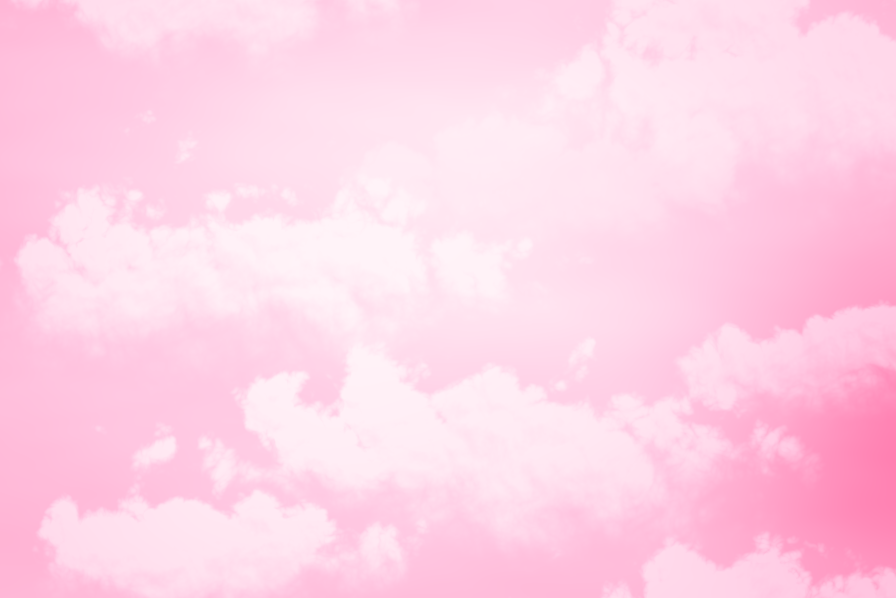
A WebGL 1 fragment shader for this texture:

```glsl
precision highp float;
uniform vec2 u_resolution;

// Palette, from the darkest sky to the brightest cloud
const vec3 DEEP_PINK = vec3(1.0, 0.45, 0.66);
const vec3 SOFT_PINK = vec3(1.0, 0.79, 0.89);
const vec3 PALE_PINK = vec3(1.0, 0.97, 0.98);
const float SOFT_TONE = 0.65;

// Sky light, in units of the canvas height
const vec2 GLOW_CENTRE = vec2(0.76, 0.66);
const vec2 GLOW_STRETCH = vec2(1.0, 1.15);
const float GLOW_FALLOFF = 2.7;
const float GLOW_GAIN = 0.37;
const float SKY_TONE = 0.49;
const vec2 DUSK_CENTRE = vec2(1.55, 0.24);
const vec2 DUSK_STRETCH = vec2(3.4, 3.0);
const float DUSK_GAIN = 0.44;
const vec2 HAZE_SCALE = vec2(1.6, 4.5);
const float HAZE_GAIN = 0.14;

// Clouds
const int CLOUD_COUNT = 8;
const vec2 CLOUD_RADIUS = vec2(0.43, 0.155);
const float SIZE_VARIATION = 0.2;
const vec2 CLOUD_START = vec2(0.25, 0.985);
const vec2 CLOUD_STEP = vec2(0.667, -0.155);
const float PUFF_SCALE = 5.5;
const float PUFF_GAIN = 0.56;
const float PUFF_MEAN = 0.43;
const float PUFF_DEPTH = 1.1;
const float DRIFT_SCALE = 2.2;
const float DRIFT_DEPTH = 0.7;
const float CREST_SOFTNESS = 0.24;
const float BASE_SOFTNESS = 1.4;
const float BASE_SHADE = 0.35;
const vec2 LIGHT_OFFSET = vec2(0.006, 0.014);
const float RELIEF_GAIN = 1.0;
const float MOTTLE_GAIN = 0.4;
const float CLOUD_TONE = 0.99;
const vec2 BRIGHT_CENTRE = vec2(0.55, 0.52);
const float BRIGHT_FALLOFF = 3.5;
const float OPACITY_CORE = 0.90;
const float OPACITY_EDGE = 0.46;

vec2 gradientAt(vec2 cell) {
  float h = fract(sin(dot(cell, vec2(127.1, 311.7))) * 43758.55);
  return vec2(cos(6.2832 * h), sin(6.2832 * h));
}

float gradientNoise(vec2 p) {
  vec2 i = floor(p);
  vec2 f = p - i;
  vec2 u = f * f * f * (f * (f * 6.0 - 15.0) + 10.0);
  vec2 e = vec2(1.0, 0.0);
  float low = mix(dot(gradientAt(i), f),
                  dot(gradientAt(i + e), f - e), u.x);
  float high = mix(dot(gradientAt(i + e.yx), f - e.yx),
                   dot(gradientAt(i + 1.0), f - 1.0), u.x);
  return mix(low, high, u.y);
}

float fbm(vec2 p) {
  float sum = 0.0;
  float amp = 0.5;
  for (int i = 0; i < 4; i++) {
    sum += amp * gradientNoise(p);
    p = mat2(1.6, 1.2, -1.2, 1.6) * p + 7.3;
    amp *= 0.5;
  }
  return sum;
}

// Rounded lumps parted by creases
float billow(vec2 p) {
  float sum = 0.0;
  float amp = 1.0;
  for (int i = 0; i < 5; i++) {
    sum += amp * abs(gradientNoise(p));
    p = mat2(1.6, 1.2, -1.2, 1.6) * p + 3.7;
    amp *= PUFF_GAIN;
  }
  return sum;
}

float skyTone(vec2 p) {
  vec2 g = (p - GLOW_CENTRE) * GLOW_STRETCH;
  vec2 d = (p - DUSK_CENTRE) * DUSK_STRETCH;
  return SKY_TONE + GLOW_GAIN * exp(-GLOW_FALLOFF * dot(g, g))
       - DUSK_GAIN * exp(-dot(d, d))
       + HAZE_GAIN * fbm(p * HAZE_SCALE + 11.0);
}

// Heaped clouds with crisp crests and dissolving bases, far to near
float cloudCover(vec2 p) {
  float aspect = u_resolution.x / u_resolution.y;
  float drift = fbm(p * DRIFT_SCALE + 4.0);
  vec2 warped = p + 0.05 * drift;
  float puffs = billow(warped * PUFF_SCALE);
  float relief = puffs - billow((warped + LIGHT_OFFSET) * PUFF_SCALE);
  float lumps = PUFF_DEPTH * (puffs - PUFF_MEAN) + DRIFT_DEPTH * drift;
  float cover = 0.0;
  for (int i = 0; i < CLOUD_COUNT; i++) {
    vec2 centre = CLOUD_START + CLOUD_STEP * float(i);
    centre.x = fract(centre.x) * aspect;
    float size = 1.0 + SIZE_VARIATION * (2.0 * mod(float(i), 2.0) - 1.0);
    vec2 q = (p - centre) / (CLOUD_RADIUS * size);
    float crest = smoothstep(-1.0, 0.5, q.y + 0.6 * drift);
    float softness = mix(BASE_SOFTNESS, CREST_SOFTNESS, crest);
    float body = smoothstep(0.0, softness, 1.0 - length(q) + lumps);
    vec2 toGlow = centre - GLOW_CENTRE;
    float burnOut = 0.7 * exp(-20.0 * dot(toGlow, toGlow));
    float shade = mix(BASE_SHADE, 1.0, crest)
                + RELIEF_GAIN * relief + MOTTLE_GAIN * drift;
    cover = mix(cover, clamp(shade, 0.0, 1.0), body * (1.0 - burnOut));
  }
  return cover;
}

void main() {
  vec2 p = gl_FragCoord.xy / u_resolution.y;
  vec2 b = p - BRIGHT_CENTRE;
  float opacity = mix(OPACITY_EDGE, OPACITY_CORE, exp(-BRIGHT_FALLOFF * dot(b, b)));
  float tone = mix(skyTone(p), CLOUD_TONE, opacity * cloudCover(p));
  vec3 color = mix(DEEP_PINK, SOFT_PINK, clamp(tone / SOFT_TONE, 0.0, 1.0));
  float pale = clamp((tone - SOFT_TONE) / (1.0 - SOFT_TONE), 0.0, 1.0);
  gl_FragColor = vec4(mix(color, PALE_PINK, pale), 1.0);
}
```
